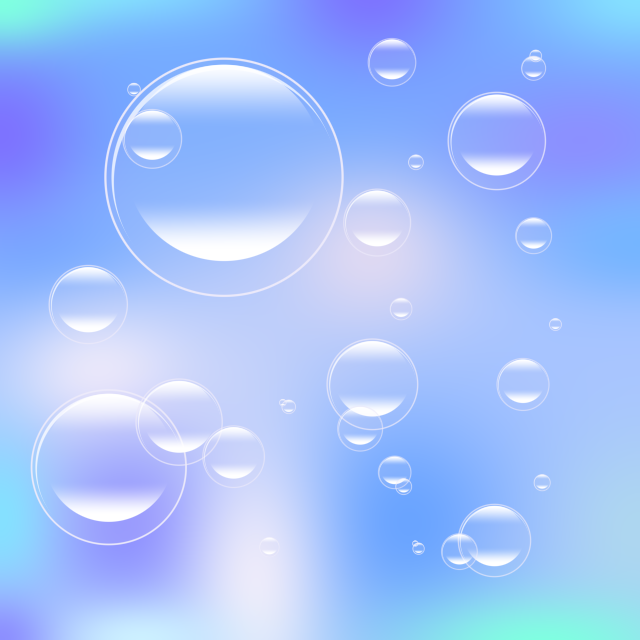
Give the GLSL for this background, as a WebGL 2 fragment shader.

```glsl
#version 300 es
precision highp float;
// Glossy soap bubbles floating over a soft pastel colour mesh.
// The mesh layers elliptical Gaussian glows; the bubbles follow a jittered
// low-discrepancy sequence, shrinking along it, some with a small companion.

uniform vec2 u_resolution;
out vec4 fragColor;

const vec3 SKY = vec3(0.46, 0.67, 1.0);
const vec3 PERIWINKLE = vec3(0.66, 0.77, 1.0);
const vec3 VIOLET = vec3(0.49, 0.45, 1.0);
const vec3 LILAC = vec3(0.55, 0.56, 1.0);
const vec3 AQUA = vec3(0.52, 0.88, 1.0);
const vec3 MINT = vec3(0.50, 1.0, 0.88);
const vec3 PEARL = vec3(0.93, 0.92, 0.98);
const vec3 BLUSH = vec3(0.87, 0.85, 0.95);

// Centre and radius of the two large bubbles
const vec3 LARGE_TOP = vec3(0.35, 0.723, 0.187);
const vec3 LARGE_LOW = vec3(0.17, 0.27, 0.122);

const int BUBBLES = 28;

float hash(float n) {
    return fract(sin(n * 12.9898 + 4.137) * 43758.547);
}

// Blends a tint into the colour as an elliptical Gaussian
vec3 glow(vec3 col, vec2 p, vec2 centre, vec2 spread, vec3 tint) {
    vec2 d = (p - centre) / spread;
    return mix(col, tint, exp(-dot(d, d)));
}

// Smooth coverage of the region where the distance is negative
float cover(float dist, float blur) {
    return 1.0 - smoothstep(-blur, blur, dist);
}

vec3 background(vec2 p) {
    vec3 col = mix(PERIWINKLE, SKY, smoothstep(0.5, 0.8, p.y));
    // Upper half
    col = glow(col, p, vec2(0.08, 0.60), vec2(0.20, 0.12), SKY);
    col = glow(col, p, vec2(0.00, 0.79), vec2(0.13, 0.13), VIOLET);
    col = glow(col, p, vec2(0.15, 1.02), vec2(0.25, 0.06), AQUA);
    col = glow(col, p, vec2(0.00, 1.00), vec2(0.12, 0.07), MINT);
    col = glow(col, p, vec2(0.58, 1.02), vec2(0.14, 0.12), VIOLET);
    col = glow(col, p, vec2(0.91, 0.77), vec2(0.19, 0.12), LILAC);
    col = glow(col, p, vec2(1.00, 0.62), vec2(0.17, 0.09), vec3(0.46, 0.71, 1.0));
    col = glow(col, p, vec2(1.00, 1.01), vec2(0.16, 0.09), AQUA);
    // Middle
    col = glow(col, p, vec2(0.36, 0.42), vec2(0.20, 0.15), vec3(0.73, 0.80, 0.98));
    col = glow(col, p, vec2(0.58, 0.60), vec2(0.15, 0.13), BLUSH);
    col = glow(col, p, vec2(0.16, 0.41), vec2(0.15, 0.11), PEARL);
    // Lower half
    col = glow(col, p, vec2(0.63, 0.18), vec2(0.18, 0.18), vec3(0.41, 0.64, 1.0));
    col = glow(col, p, vec2(0.21, 0.18), vec2(0.14, 0.14), LILAC);
    col = glow(col, p, vec2(0.40, 0.08), vec2(0.11, 0.24), PEARL);
    col = glow(col, p, vec2(0.22, 0.00), vec2(0.15, 0.06), vec3(0.80, 0.94, 1.0));
    col = glow(col, p, vec2(0.00, 0.19), vec2(0.08, 0.13), AQUA);
    col = glow(col, p, vec2(0.00, 0.00), vec2(0.08, 0.07), LILAC);
    col = glow(col, p, vec2(1.00, 0.17), vec2(0.13, 0.15), vec3(0.68, 0.84, 0.94));
    return glow(col, p, vec2(0.85, -0.01), vec2(0.22, 0.08), MINT);
}

// One bubble: faint film, two glossy reflections, a crescent and a rim
vec3 bubble(vec3 col, vec2 p, vec2 centre, float radius) {
    vec2 q = (p - centre) / radius;
    float blur = 0.75 / (u_resolution.y * radius);
    float dist = length(q) - 1.0;
    float size = smoothstep(0.02, 0.13, radius);

    col = mix(col, BLUSH, 0.13 * cover(dist, blur));

    float lens = cover(length(q - vec2(0.0, 0.12)) - 0.82, blur);
    float upper = smoothstep(0.40, 0.98, q.y);
    float lower = 1.0 - smoothstep(-0.62, -0.17, q.y);
    col = mix(col, vec3(1.0), lens * max(upper, lower));

    float outer = cover(length(q) - 0.94, blur);
    float inner = cover(length(q - vec2(0.02, -0.04)) - 0.94, blur);
    col = mix(col, vec3(1.0), 0.75 * outer * (1.0 - inner));

    float halfWidth = 0.006 + 0.0006 / radius;
    float rim = cover(abs(dist + halfWidth) - halfWidth, blur);
    return mix(col, PEARL, rim * mix(0.55, 0.95, size));
}

// A bubble with a smaller one at the given angle and relative reach
vec3 pair(vec3 col, vec2 p, vec3 host, float angle, float reach, float ratio) {
    vec2 offset = host.z * reach * vec2(cos(angle), sin(angle));
    col = bubble(col, p, host.xy, host.z);
    return bubble(col, p, host.xy + offset, host.z * ratio);
}

// Gap between a bubble centre and the edge of a large bubble
float gap(vec2 centre, vec3 large) {
    return distance(centre, large.xy) - large.z;
}

void main() {
    vec2 p = gl_FragCoord.xy / u_resolution;
    vec3 col = background(p);
    col = pair(col, p, LARGE_TOP, 2.65, 0.68, 0.25);
    col = pair(col, p, LARGE_LOW, 0.57, 1.07, 0.56);

    // Scattered bubbles, kept clear of the large ones
    for (int i = 0; i < BUBBLES; i++) {
        float n = float(i);
        vec2 spot = fract(vec2(0.82, 0.82) + n * vec2(0.75488, 0.56984));
        vec2 jitter = vec2(hash(n), hash(n + 50.0)) - 0.5;
        vec2 centre = 0.07 + 0.86 * spot + 0.04 * jitter;
        float radius = 0.009 + 0.068 * pow(1.0 - n / float(BUBBLES), 2.2);
        if (min(gap(centre, LARGE_TOP), gap(centre, LARGE_LOW)) < 0.6 * radius) continue;
        if (i % 3 == 1) {
            col = pair(col, p, vec3(centre, radius), 6.283 * hash(n + 9.0), 1.0, 0.5);
        } else {
            col = bubble(col, p, centre, radius);
        }
    }
    fragColor = vec4(col, 1.0);
}
```
